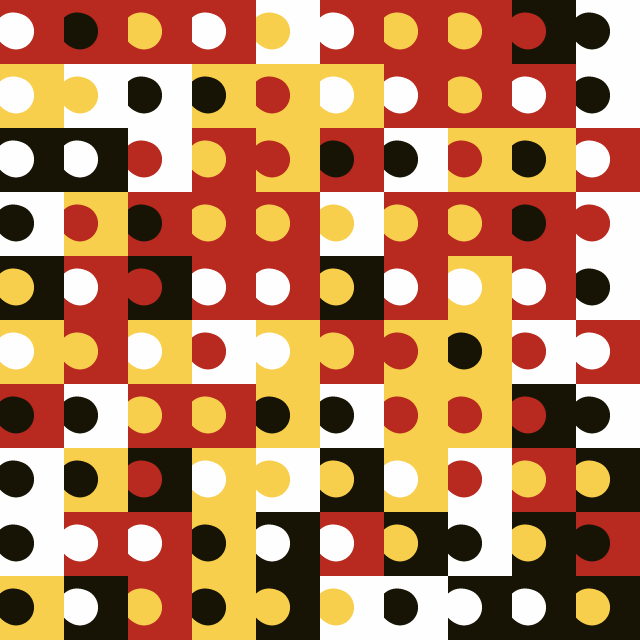
Reproduce this pattern procedurally as a three.js fragment shader.

```glsl
// Ten by ten grid of flat squares, each with a lopsided round blob cut off by
// its left side. A hash picks two different colours per square from a palette
// of four; edges are smoothed by averaging a 4 by 4 set of samples per pixel.
varying vec2 vUv;

// Two random values from 0 to 1 for each square
vec2 hash22(vec2 p) {
  vec3 q = fract(p.xyx * vec3(0.1031, 0.1030, 0.0973));
  q += dot(q, q.yzx + 33.33);
  return fract((q.xx + q.yz) * q.zy);
}

vec3 palette(float i) {
  if (i < 0.5) return vec3(0.72, 0.16, 0.12);  // red
  if (i < 1.5) return vec3(0.09, 0.08, 0.02);  // black
  if (i < 2.5) return vec3(0.97, 0.81, 0.30);  // yellow
  return vec3(1.0, 0.995, 0.995);              // white
}

// Nearly a circle, swollen towards the upper left; negative inside
float blob(vec2 p) {
  p -= vec2(0.25, 0.51);
  float swell = max(0.0, cos(atan(p.y, p.x) - 2.7));
  return length(p) - 0.282 - 0.05 * swell * swell;
}

vec3 pattern(vec2 p) {
  vec2 rnd = hash22(floor(p) + 17.0);

  // Ground weighted slightly to red; the blob takes one of the other three
  float ground = step(0.28, rnd.x) + step(0.53, rnd.x) + step(0.77, rnd.x);
  float figure = mod(ground + 1.0 + floor(rnd.y * 3.0), 4.0);
  return palette(blob(fract(p)) < 0.0 ? figure : ground);
}

void main() {
  vec2 p = vUv * 10.0;
  vec2 stepX = dFdx(p);
  vec2 stepY = dFdy(p);

  // Average the samples spread over the pixel
  vec3 colour = vec3(0.0);
  for (int j = 0; j < 4; j++) {
    for (int i = 0; i < 4; i++) {
      vec2 offset = (vec2(float(i), float(j)) + 0.5) / 4.0 - 0.5;
      colour += pattern(p + stepX * offset.x + stepY * offset.y);
    }
  }
  gl_FragColor = vec4(colour / 16.0, 1.0);
}
```
